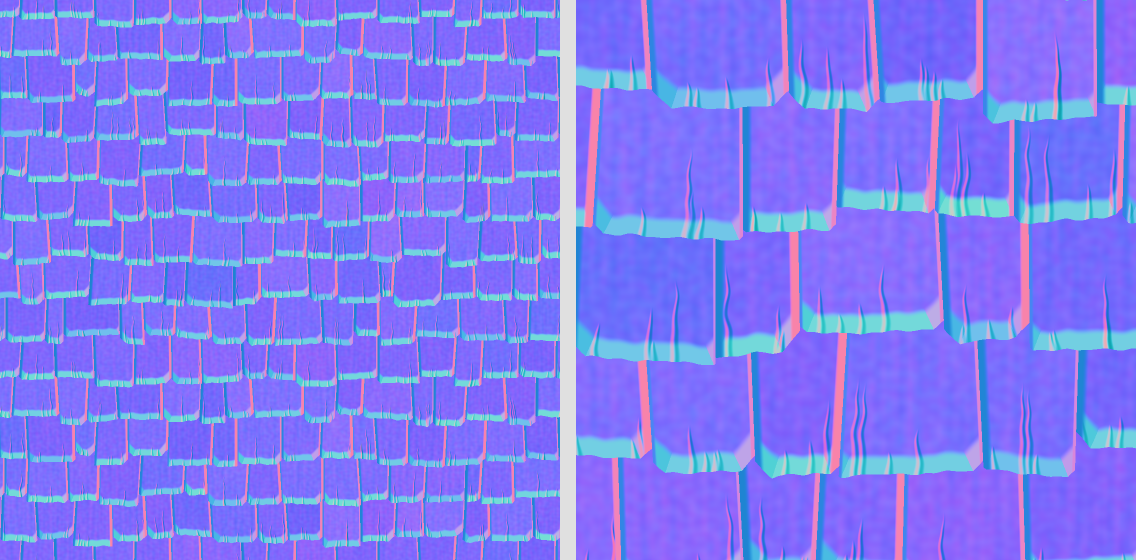
Left: the whole. Right: its middle third, enlarged.
This texture map is drawn by a WebGL 2 fragment shader. Its source:

```glsl
#version 300 es
precision highp float;
// Tangent-space normal map of overlapping, weathered wooden shingles.

uniform vec2 u_resolution;
out vec4 fragColor;

const vec2  GRID = vec2(16.0, 14.0);        // shingles across, courses down
const float COURSE_PHASE = 0.48;            // height of the lowest course edge
const float JOINT_JITTER = 0.62;            // variation of shingle widths
const float EDGE_JITTER = 0.30;             // variation of shingle lengths
const float BEVEL = 0.0115;                 // height of the cut lower end
const float MAX_CHAMFER = 0.011;            // largest cut corner
const vec2  FACE_SLOPE = vec2(0.0, -0.165);
const vec2  END_SLOPE = vec2(-0.14, 0.80);
const vec2  LEFT_CORNER = vec2(-0.55, 0.75);
const vec2  RIGHT_CORNER = vec2(0.60, 0.35);
const float GRAIN = 0.20;
const float ROUGHNESS = 0.13;
const int   NICKS = 4;                      // splits per shingle
const int   AA = 2;                         // samples per pixel side

float hash(vec2 p) {
    vec3 q = fract(vec3(p.xyx) * 0.1031);
    q += dot(q, q.yzx + 33.33);
    return fract((q.x + q.y) * q.z);
}

vec2 gradientAt(vec2 cell, vec2 period) {
    float a = 6.2832 * hash(mod(cell, period) + 17.0);
    return vec2(cos(a), sin(a));
}

// Gradient noise over the canvas; an integer frequency keeps it seamless.
float noise(vec2 uv, vec2 freq) {
    vec2 p = uv * freq, i = floor(p), f = p - i;
    vec2 w = f * f * f * (f * (f * 6.0 - 15.0) + 10.0);
    vec2 e = vec2(1.0, 0.0);
    float a = dot(gradientAt(i, freq), f);
    float b = dot(gradientAt(i + e.xy, freq), f - e.xy);
    float c = dot(gradientAt(i + e.yx, freq), f - e.yx);
    float d = dot(gradientAt(i + e.xx, freq), f - e.xx);
    return mix(mix(a, b, w.x), mix(c, d, w.x), w.y);
}

// Courses 9 to 13 from the top reuse the layout of earlier ones.
float layoutSeed(float row) {
    float t = GRID.y - 1.0 - mod(row, GRID.y);
    return t < 8.5 ? t : (t < 11.5 ? t - 9.0 : t - 8.0);
}

float random(float column, float seed, float channel) {
    return hash(vec2(mod(column, GRID.x) + 31.0 * channel, seed * 7.0 + 3.0));
}

// Slightly leaning joint on the left of a column.
float joint(float column, float seed, float y) {
    float lean = 0.16 * (random(column, seed, 1.0) - 0.5);
    return column + JOINT_JITTER * (random(column, seed, 0.0) - 0.5) + lean * (y - 0.5);
}

// Slope of one course; returns false where the shingle does not reach.
bool shingle(vec2 uv, vec2 p, float row, out vec2 slope) {
    float seed = layoutSeed(row), y = p.y - row;
    float x = p.x + hash(vec2(seed, 5.0));
    float c = floor(x);
    if (x < joint(c, seed, y)) c -= 1.0;
    else if (x >= joint(c + 1.0, seed, y)) c += 1.0;
    float left = joint(c, seed, y), right = joint(c + 1.0, seed, y);
    float across = (x - left) / (right - left);

    // Distances to the sides, lower end and cut corners, in canvas units.
    float dl = (x - left) / GRID.x, dr = (right - x) / GRID.x;
    float skew = 0.16 * (random(c, seed, 3.0) - 0.5) * (across - 0.5);
    float ragged = 0.0025 * noise(uv, vec2(90.0, 14.0));
    float db = (y - EDGE_JITTER * (random(c, seed, 2.0) - 0.5) - skew) / GRID.y + ragged;
    float cl = (dl + db - MAX_CHAMFER * random(c, seed, 4.0)) * 0.707;
    float cr = (dr + db - MAX_CHAMFER * random(c, seed, 5.0)) * 0.707;
    float edge = min(db, min(cl, cr));
    if (edge < 0.0) return false;

    // Face: own tilt, long fibres and fine pitting.
    float tilt = random(c, seed, 6.0) - 0.5;
    slope = FACE_SLOPE + vec2(1.4 * tilt * tilt * tilt, -0.12 * random(c, seed, 7.0) + 0.06);
    slope.x += GRAIN * noise(uv, vec2(170.0, 14.0));
    slope += ROUGHNESS * vec2(noise(uv, vec2(150.0, 110.0)), noise(uv, vec2(130.0, 170.0)));

    // Beveled lower end.
    vec2 endSlope = edge == db ? END_SLOPE : (edge == cl ? LEFT_CORNER : RIGHT_CORNER);
    endSlope.y *= 0.7 + 0.7 * random(c, seed, 8.0);
    slope = mix(slope, endSlope, 1.0 - smoothstep(BEVEL * 0.72, BEVEL * 1.15, edge));

    // Tapered splits: one wall faces right, the other left.
    for (int i = 0; i < NICKS; i++) {
        float k = 10.0 + 3.0 * float(i);
        float r = random(c, seed, k + 1.0);
        float reach = 0.012 + 0.05 * r * r * r;
        float taper = max(1.0 - db / reach, 0.0);
        float center = (random(c, seed, k) - 0.5) * 0.85 + 0.5;
        float d = (across - center) * (right - left) / GRID.x + 0.003 * noise(uv, vec2(20.0, 60.0));
        float width = 0.0008 + 0.0028 * taper;
        float wall = (1.0 - smoothstep(width * 0.4, width, abs(d))) * smoothstep(0.0, 0.3, taper);
        slope.x -= 1.1 * wall * clamp(d / width * 4.0, -1.0, 1.0);
    }

    // Joint walls: the higher neighbour shows the wider side.
    float leftLift = random(c, seed, 9.0), rightLift = 1.0 - random(c + 1.0, seed, 9.0);
    float lw = 0.0025 + 0.0045 * leftLift, rw = 0.0015 + 0.0045 * rightLift;
    slope = mix(slope, vec2(-0.45 - 0.8 * leftLift, 0.06), 1.0 - smoothstep(lw * 0.4, lw, dl));
    slope = mix(slope, vec2(0.7 + 2.2 * rightLift, 0.08), 1.0 - smoothstep(rw * 0.6, rw, dr));
    return true;
}

vec3 normalColor(vec2 uv) {
    vec2 p = uv * GRID - vec2(0.0, COURSE_PHASE), slope = FACE_SLOPE;
    float row = floor(p.y);
    for (int i = 1; i >= -1; i--)           // upper courses lie on top
        if (shingle(uv, p, row + float(i), slope)) break;
    return normalize(vec3(slope, 1.0)) * 0.5 + 0.5;
}

void main() {
    vec3 color = vec3(0.0);
    for (int i = 0; i < AA * AA; i++) {
        vec2 offset = (vec2(i % AA, i / AA) + 0.5) / float(AA) - 0.5;
        color += normalColor((gl_FragCoord.xy + offset) / u_resolution);
    }
    fragColor = vec4(color / float(AA * AA), 1.0);
}
```
